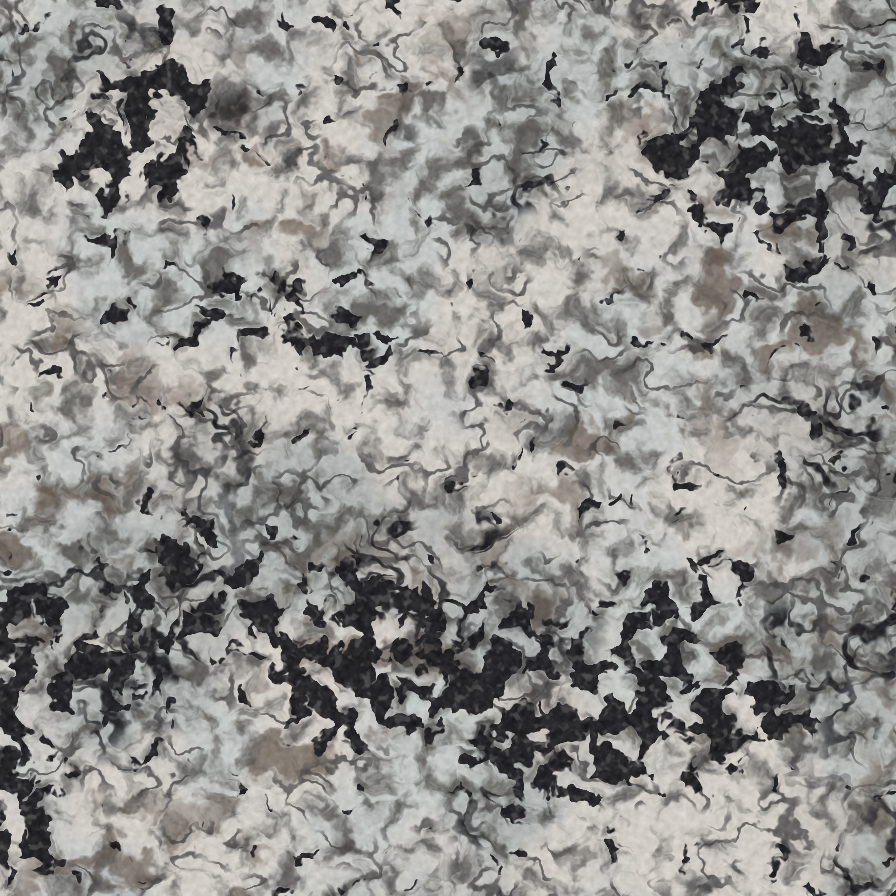
Reproduce this texture procedurally as a Shadertoy shader.

```glsl
const vec3 PALE_WARM  = vec3(0.82, 0.80, 0.775);
const vec3 PALE_COOL  = vec3(0.76, 0.775, 0.77);
const vec3 MID_GREY   = vec3(0.39, 0.385, 0.375);
const vec3 STAIN      = vec3(0.40, 0.355, 0.32);
const vec3 CRACK_GREY = vec3(0.27, 0.265, 0.265);
const vec3 INK        = vec3(0.12, 0.118, 0.132);
const vec3 CHARCOAL   = vec3(0.26, 0.255, 0.26);

const float CLOUD_SCALE  = 5.0;
const float MOTTLE_SCALE = 30.0;
const float STAIN_SCALE  = 17.0;
const float CRACK_SCALE  = 25.0;
const float VEIN_SCALE   = 7.0;
const float BLOB_SCALE   = 28.0;
const float REGION_SCALE = 3.2;
const float VEIN_TILT    = -0.3;
const float VEIN_WIDTH   = 0.065;
const float CRACK_WIDTH  = 0.10;
const float BLOB_LEVEL   = 0.47;
const float BLOB_EDGE    = 0.10;

// Unit gradient for one lattice point
vec2 latticeGradient(vec2 cell) {
    uvec2 h = uvec2(ivec2(cell)) * uvec2(73129u, 95121u);
    uint n = (h.x ^ h.y) * 668265u;
    n = (n ^ (n >> 15)) * 224682u + n;
    n = (n ^ (n >> 13)) * 326649u;
    float angle = float((n >> 8) & 65535u) / 65536.0 * 6.28319;
    return vec2(cos(angle), sin(angle));
}

float gradientNoise(vec2 p) {
    vec2 i = floor(p), f = p - i;
    vec2 u = f * f * f * (f * (f * 6.0 - 15.0) + 10.0);
    vec2 e = vec2(0.0, 1.0);
    float a = dot(latticeGradient(i), f);
    float b = dot(latticeGradient(i + e.yx), f - e.yx);
    float c = dot(latticeGradient(i + e.xy), f - e.xy);
    float d = dot(latticeGradient(i + e.yy), f - e.yy);
    return mix(mix(a, b, u.x), mix(c, d, u.x), u.y);
}

float fbm(vec2 p, int octaves) {
    float sum = 0.0, amplitude = 1.0;
    for (int i = 0; i < octaves; i++) {
        sum += amplitude * gradientNoise(p);
        p = mat2(1.6, 1.2, -1.2, 1.6) * p + 17.3;
        amplitude *= 0.5;
    }
    return sum;
}

vec2 warp(vec2 p, float scale, float amount) {
    return p + amount * vec2(fbm(p * scale + 3.7, 4), fbm(p * scale + 41.2, 4));
}

mat2 rotation(float angle) {
    float c = cos(angle), s = sin(angle);
    return mat2(c, s, -s, c);
}

// Thin line along the zero contour of the noise
float ridgeLine(vec2 p, float width) {
    return 1.0 - smoothstep(0.35 * width, width, abs(gradientNoise(p)));
}

void mainImage(out vec4 fragColor, in vec2 fragCoord) {
    vec2 uv = fragCoord / iResolution.y;
    vec2 rough = warp(uv, 24.0, 0.022);
    vec2 along = rotation(-VEIN_TILT) * warp(uv, 13.0, 0.065);

    // Broad zones
    float cloud = fbm(uv * CLOUD_SCALE + 8.1, 3);
    float veinZone = smoothstep(-0.02, 0.32, fbm(uv * REGION_SCALE + 23.4, 3));
    float blobZone = smoothstep(0.04, 0.38, fbm(uv * REGION_SCALE + 61.7, 3));
    float stainZone = smoothstep(-0.15, 0.35, fbm(uv * REGION_SCALE + 90.3, 2));

    // Pale ground with grey mottling
    vec3 color = mix(PALE_WARM, PALE_COOL, smoothstep(-0.3, 0.3, cloud + 0.4 * veinZone - 0.1));
    float mottle = fbm(rough * MOTTLE_SCALE, 4) + 0.25 * cloud + 0.08 * veinZone;
    color = mix(color, MID_GREY, 0.95 * smoothstep(-0.13, 0.62, mottle));
    color *= 1.0 - 0.09 * veinZone;

    // Brown stains
    float stain = fbm(rough * STAIN_SCALE + 12.9, 4);
    color = mix(color, STAIN, 0.7 * stainZone * smoothstep(0.08, 0.42, stain));

    // Fine crack network
    float crackMask = smoothstep(-0.05, 0.3, fbm(uv * 15.0 + 5.5, 2) + 0.12 * veinZone);
    float crack = ridgeLine(rotation(-VEIN_TILT) * rough * CRACK_SCALE * vec2(0.8, 1.1), CRACK_WIDTH);
    color = mix(color, CRACK_GREY, 0.75 * crackMask * crack);

    // Dark veins with thinner branches
    float swell = smoothstep(-0.25, 0.3, fbm(uv * 9.0 + 33.3, 2));
    float vein = ridgeLine(along * VEIN_SCALE * vec2(0.7, 1.2) + 4.4, VEIN_WIDTH * (0.35 + swell));
    float branch = ridgeLine(along * VEIN_SCALE * 2.1 + 19.6, VEIN_WIDTH * (0.5 + swell));
    float veins = max(vein, 0.85 * branch * swell) * veinZone * smoothstep(0.0, 0.5, swell);

    // Clustered black mineral blobs
    float blobField = fbm(rough * BLOB_SCALE + 71.2, 3) + 0.5 * blobZone - BLOB_LEVEL;
    float blobs = smoothstep(-0.5 * BLOB_EDGE, 0.5 * BLOB_EDGE, blobField);
    float glint = smoothstep(0.05, 0.5, fbm(uv * 90.0 + 2.6, 2));
    vec3 mineral = mix(INK, CHARCOAL, glint);
    color = mix(color, mineral, 0.95 * max(veins, blobs));

    // Fine grain
    color += 0.07 * fbm(uv * 110.0 + 50.5, 2);
    fragColor = vec4(clamp(color, 0.0, 1.0), 1.0);
}
```
